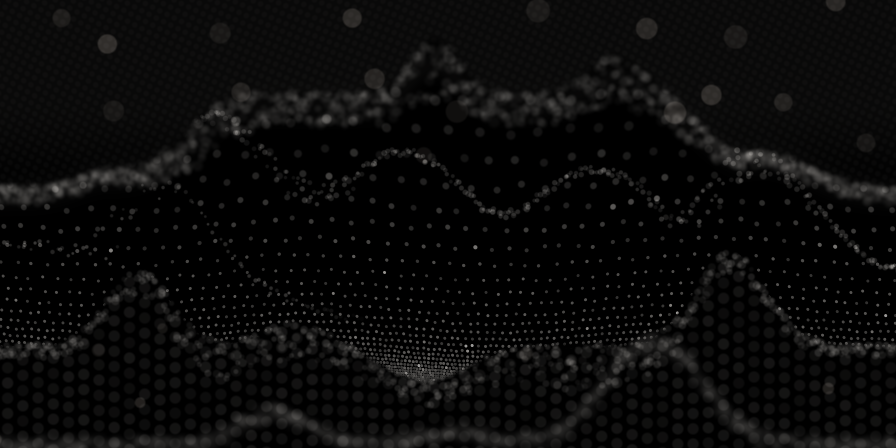
Write a WebGL 2 fragment shader that draws this background.

```glsl
#version 300 es
precision highp float;

uniform vec2 u_resolution;
out vec4 outColor;

const vec3 WARM_GREY = vec3(1.0, 0.98, 0.955);
const float SKY_LEVEL = 0.036;
const float SKY_SPACING = 0.018;
const vec2 FIELD_FOCUS = vec2(1.0, 0.12);
const float FIELD_STEP = 0.115;
const float SLOPE_SPACING = 0.034;
const float COLUMN_WIDTH = 0.011;
const float BOKEH_CELL = 0.17;
const float BOKEH_LEVEL = 0.13;
const int RIDGES = 5;
// Per ridge: dot radius, edge softness, brightness, dots per column
const vec4 RIDGE_STYLE[RIDGES] = vec4[](
    vec4(0.0110, 0.006, 0.060, 5.0), vec4(0.0045, 0.002, 0.190, 1.0),
    vec4(0.0060, 0.002, 0.150, 2.0), vec4(0.0085, 0.003, 0.095, 3.0),
    vec4(0.0140, 0.010, 0.040, 3.0));

float hash(vec2 p) {
    return fract(sin(dot(p, vec2(12.9898, 78.233))) * 43758.5453);
}

float bump(float x, float center, float width) {
    float t = (x - center) / width;
    return exp(-t * t);
}

float disc(float d, float radius, float soft) {
    float edge = max(soft, 0.6 / u_resolution.y);
    return 1.0 - smoothstep(radius - edge, radius + edge, d);
}

// Crest height, band thickness and visibility of each ridge, far to near
vec3 ridge(int k, float x) {
    if (k == 0) {
        float plateau = smoothstep(0.25, 0.55, x) - smoothstep(1.45, 1.68, x);
        float peaks = 0.12 * bump(x, 0.97, 0.075) + 0.08 * bump(x, 1.37, 0.09);
        float shoulders = 0.04 * bump(x, 0.25, 0.1) + 0.08 * bump(x, 1.7, 0.14);
        float thick = 0.035 + 0.035 * plateau + 0.5 * peaks + 0.04 * bump(x, 0.45, 0.1);
        return vec3(0.58 + 0.21 * plateau + peaks + shoulders, thick, 1.0);
    }
    if (k == 1) {
        float crest = 0.46 - 0.16 * smoothstep(0.3, 0.8, x) + 0.15 * bump(x, 0.37, 0.13);
        return vec3(crest, 0.016 + 0.09 * bump(x, 0.25, 0.11), 1.0 - smoothstep(0.6, 0.85, x));
    }
    if (k == 2) {
        float crest = 0.56 + 0.19 * bump(x, 0.48, 0.15) + 0.11 * bump(x, 0.9, 0.13)
            + 0.07 * bump(x, 1.33, 0.12) + 0.12 * bump(x, 1.68, 0.1)
            - 0.04 * bump(x, 1.12, 0.08) - 0.05 * bump(x, 1.51, 0.06)
            - 0.15 * smoothstep(1.75, 2.0, x);
        float thick = 0.016 + 0.035 * bump(x, 0.65, 0.2) + 0.08 * bump(x, 1.63, 0.12);
        return vec3(crest, thick, smoothstep(0.4, 0.5, x));
    }
    if (k == 3) {
        float crest = 0.23 + 0.165 * bump(x, 0.31, 0.1) + 0.05 * bump(x, 0.66, 0.1)
            - 0.08 * bump(x, 0.95, 0.13) + 0.21 * bump(x, 1.63, 0.11);
        float thick = 0.025 + 0.06 * bump(x, 0.55, 0.3) + 0.075 * bump(x, 1.3, 0.3);
        return vec3(crest, thick, 1.0);
    }
    float crest = 0.02 + 0.075 * bump(x, 0.61, 0.1) + 0.03 * bump(x, 1.02, 0.1)
        + 0.23 * bump(x, 1.46, 0.15);
    return vec3(crest, 0.035, 1.0);
}

// Scattered dots hanging below one crest
float ridgeDots(vec2 p, int k) {
    if (abs(p.y - ridge(k, p.x).x) > 0.22) return 0.0;
    vec4 style = RIDGE_STYLE[k];
    float light = 0.0;
    for (int i = -2; i <= 2; i++) {
        float column = floor(p.x / COLUMN_WIDTH) + float(i);
        for (int j = 0; j < int(style.w); j++) {
            vec2 id = vec2(column, float(j + 7 * k));
            float x = (column + hash(id)) * COLUMN_WIDTH;
            vec3 r = ridge(k, x);
            float depth = pow(hash(id + 3.7), 1.4);
            float d = distance(p, vec2(x, r.x - r.y * depth));
            float radius = style.x * mix(0.6, 1.1, hash(id + 8.1));
            light += style.z * r.z * mix(0.4, 1.2, hash(id + 5.3)) * disc(d, radius, style.y);
        }
    }
    return light;
}

// Perspective rows that shrink toward the focus
float fieldDots(vec2 p) {
    p.y += 0.012 * sin(7.0 * p.x);
    float reach = max(p.y - FIELD_FOCUS.y, 0.02);
    float row = floor(log(reach) / FIELD_STEP);
    float rowReach = exp((row + 0.5) * FIELD_STEP);
    float spacing = FIELD_STEP * rowReach;
    float stagger = 0.5 * mod(row, 2.0);
    float column = floor((p.x - FIELD_FOCUS.x) / spacing + stagger);
    vec2 id = vec2(column, row);
    vec2 jitter = 0.25 * (vec2(hash(id), hash(id + 2.3)) - 0.5);
    vec2 center = FIELD_FOCUS + vec2((column + 0.5 - stagger) * spacing, rowReach) + jitter * spacing;
    float blur = max(center.y - 0.4, 0.0);
    float level = mix(0.30, 0.09, smoothstep(0.3, 0.7, center.y)) * mix(0.65, 1.2, hash(id + 4.1));
    level *= 1.0 + step(0.97, hash(id + 9.4));
    return level * disc(distance(p, center), 0.0033 + 0.022 * blur, 0.001 + 0.008 * blur);
}

// Large dots in rows that follow the near slope
float slopeDots(vec2 p) {
    float column = floor(p.x / SLOPE_SPACING);
    float x = (column + 0.5) * SLOPE_SPACING;
    float top = ridge(3, x).x - 0.5 * SLOPE_SPACING * mod(column, 2.0);
    float row = floor((top - p.y) / SLOPE_SPACING);
    float d = distance(p, vec2(x, top - (row + 0.5) * SLOPE_SPACING));
    return step(0.0, row) * 0.075 * mix(0.6, 1.1, hash(vec2(column, row))) * disc(d, 0.0125, 0.003);
}

// Loose out-of-focus discs, most of them high up
float bokeh(vec2 p) {
    float light = 0.0;
    for (int i = 0; i < 9; i++) {
        vec2 id = floor(p / BOKEH_CELL) + vec2(i % 3 - 1, i / 3 - 1);
        vec2 center = (id + vec2(hash(id + 1.3), hash(id + 6.2))) * BOKEH_CELL;
        float high = smoothstep(0.6, 0.75, center.y);
        float chance = 0.62 * high + 0.4 * (1.0 - smoothstep(0.15, 0.3, center.y));
        float radius = mix(0.014, 0.024, high) * mix(0.8, 1.1, hash(id + 2.9));
        float level = BOKEH_LEVEL * mix(0.4, 1.2, hash(id + 7.7));
        light += step(hash(id + 4.6), chance) * level * disc(distance(p, center), radius, 0.003);
    }
    return light;
}

void main() {
    vec2 p = gl_FragCoord.xy / u_resolution.y;
    vec3 far = ridge(0, p.x);
    float sky = smoothstep(-0.02, 0.02, p.y - far.x);
    float nearTop = ridge(3, p.x).x;

    // Sky mesh
    vec2 mesh = mat2(0.9, 0.44, -0.44, 0.9) * (p + vec2(0.0, 0.02 * sin(4.0 * p.x)));
    float meshDot = disc(length(fract(mesh / SKY_SPACING) - 0.5) * SKY_SPACING, 0.006, 0.003);
    float light = sky * (SKY_LEVEL * smoothstep(0.55, 0.78, p.y) + 0.022 * meshDot);

    // Dotted ground and ridges
    float ground = (1.0 - sky) * smoothstep(-0.01, 0.01, p.y - nearTop);
    light += ground * fieldDots(p) + slopeDots(p);
    for (int k = 0; k < RIDGES; k++) light += ridgeDots(p, k);

    // Haze on the far ridge, then loose discs
    light += 0.03 * bump(p.y, far.x - 0.4 * far.y, 0.03);
    vec3 color = light * WARM_GREY + bokeh(p) * vec3(1.0, 0.93, 0.87);
    outColor = vec4(min(color, vec3(0.6)), 1.0);
}
```
